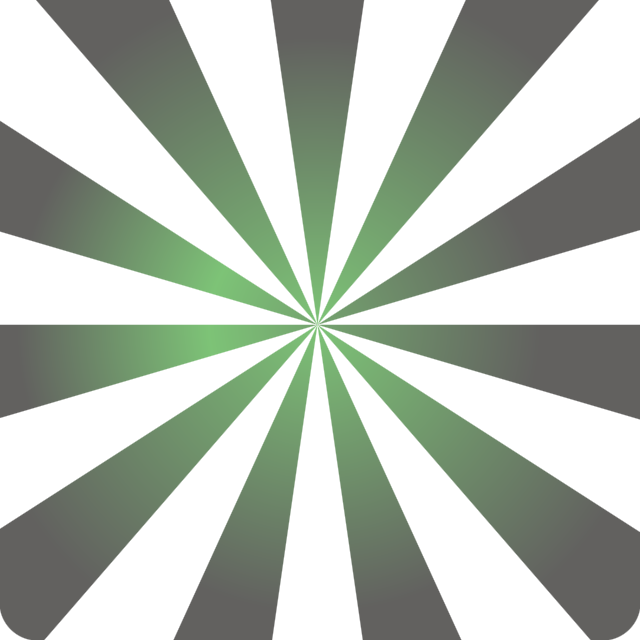
Reproduce this background procedurally as a three.js fragment shader.

```glsl
varying vec2 vUv;

const float TAU = 6.2831853;
const float RAYS = 11.0;

// Signed distance to a rounded box centred on the origin
float roundedBox(vec2 p, vec2 halfSize, float radius) {
  vec2 q = abs(p) - halfSize + radius;
  return length(max(q, 0.0)) + min(max(q.x, q.y), 0.0) - radius;
}

float coverage(float inside) {
  return clamp(0.5 + inside / 0.002, 0.0, 1.0);
}

// Fade from green (0) to grey (1) along a ray
float rayFade(float r, float midAngle) {
  float side = cos(midAngle);
  float rise = abs(sin(midAngle));

  // Sideways rays share one glow, set left of the hub
  if (abs(side) > 0.85) {
    float offset = r * sign(side) + 0.17;
    return offset > 0.0 ? offset / 0.52 : -offset / 0.30;
  }

  // Other rays glow from the hub, reaching further on the diagonals
  float reach = 0.45 + 0.09 * (1.0 - smoothstep(0.84, 0.95, rise));
  return r / reach;
}

void main() {
  vec3 paper = vec3(1.0);
  vec3 green = vec3(0.49, 0.765, 0.465);
  vec3 grey = vec3(0.384, 0.380, 0.373);

  // Polar position about the hub
  vec2 p = vUv - vec2(0.496, 0.4925);
  float r = length(p);
  float angle = r > 0.0 ? atan(p.y, p.x) : 0.0;

  // Repeat rays around the hub, each half as wide as its period
  float turn = angle * RAYS / TAU - 0.25;
  float midAngle = (floor(turn) + 0.75) * TAU / RAYS;
  float edge = r * (0.25 - abs(fract(turn) - 0.5)) * TAU / RAYS;

  float fade = clamp(rayFade(r, midAngle), 0.0, 1.0);
  vec3 rayColor = mix(green, grey, fade);

  // Rounded outer corners
  float frame = -roundedBox(vUv - 0.5, vec2(0.501), 0.06);

  float mask = coverage(edge) * coverage(frame);
  gl_FragColor = vec4(mix(paper, rayColor, mask), 1.0);
}
```
